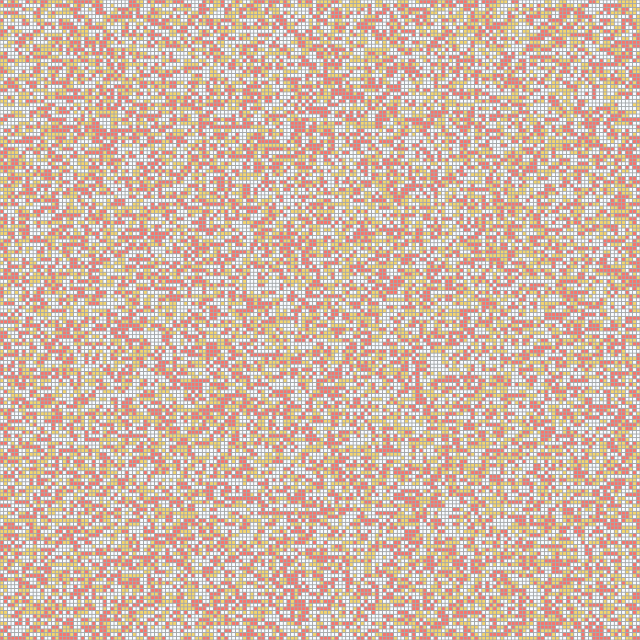
A Shadertoy shader for this pattern:

```glsl
// Fine square mosaic of white, coral and yellow tiles in random order with blue-grey joints.

const float TILES = 174.0;         // tiles across and down
const float JOINT = 0.255;         // joint width, in tiles
const float SOFTNESS = 0.48;       // half width of the smoothed edge, in pixels
const float CORAL_SHARE = 0.335;
const float YELLOW_SHARE = 0.29;
const float RUN_CHANCE = 0.18;     // chance that a tile repeats its left neighbour

const vec3 WHITE = vec3(0.98, 0.99, 1.0);
const vec3 CORAL = vec3(0.99, 0.45, 0.41);
const vec3 YELLOW = vec3(0.96, 0.83, 0.42);
const vec3 JOINT_COLOR = vec3(0.64, 0.66, 0.675);

// Integer hash of a tile index, from 0 to 1
float hash(ivec2 tile, uint seed) {
    uvec2 q = uvec2(tile + 4096);
    uint h = q.x * 1597334677u ^ q.y * 3812015801u ^ seed * 2798796415u;
    h = (h ^ (h >> 16)) * 2146121005u;
    h = (h ^ (h >> 15)) * 2221713035u;
    h ^= h >> 16;
    return float(h >> 8) / 16777216.0;
}

// Random palette choice, with short horizontal runs
vec3 tileColor(ivec2 tile) {
    if (hash(tile, 1u) < RUN_CHANCE) tile.x -= 1;
    float pick = hash(tile, 2u);
    if (pick < CORAL_SHARE) return CORAL;
    return pick < CORAL_SHARE + YELLOW_SHARE ? YELLOW : WHITE;
}

void mainImage(out vec4 fragColor, in vec2 fragCoord) {
    float tilesPerPixel = TILES / iResolution.y;
    vec2 p = fragCoord * tilesPerPixel;

    // Signed distance inside the tile along each axis, softened into coverage
    vec2 inset = 0.5 - abs(fract(p) - 0.5) - 0.5 * JOINT;
    float blur = SOFTNESS * tilesPerPixel;
    vec2 cover = smoothstep(-blur, blur, inset);

    vec3 color = mix(JOINT_COLOR, tileColor(ivec2(floor(p))), cover.x * cover.y);
    fragColor = vec4(color, 1.0);
}
```
